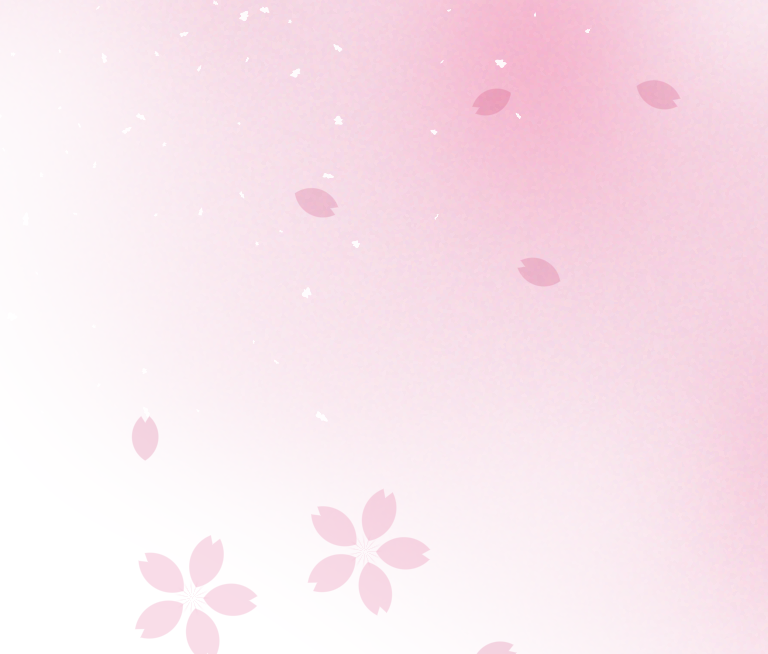
Reproduce this background procedurally as a Shadertoy shader.

```glsl
// Pale pink spring haze with grain, drifting petals, two blossoms and white flecks.

const vec3 HAZE_ABSORB = vec3(0.25, 1.0, 0.68);   // light removed by the cool haze
const vec3 GLOW_ABSORB = vec3(0.03, 1.0, 0.66);   // light removed by the warm glow
const vec3 PETAL_TINT = vec3(0.962, 0.85, 0.895);
const vec3 BLOSSOM_TINT = vec3(0.975, 0.865, 0.91);
const float HAZE_DEPTH = 0.155;
const float GRAIN_SCALE = 190.0;
const float GRAIN_DEPTH = 0.025;
const float PETAL_SIZE = 0.037;
const float BLOSSOM_PETAL_SIZE = 0.044;
const float BLOSSOM_TURN = -0.05;
const float FLECK_CELL = 0.075;
const float SECTOR = 1.2566371;                   // a fifth of a full turn

// x, y, heading of the notched tip, relative size
const vec4 PETALS[6] = vec4[6](
    vec4(0.751, 0.844, 3.58, 0.90), vec4(1.008, 0.855, -0.37, 1.0),
    vec4(0.485, 0.690, -0.40, 1.0), vec4(0.823, 0.584, 2.75, 0.98),
    vec4(0.222, 0.332, 1.57, 0.98), vec4(0.757, -0.003, 0.35, 1.0));
const vec2 BLOSSOMS[2] = vec2[2](vec2(0.558, 0.157), vec2(0.294, 0.086));

vec3 hash3(vec2 p) {
    vec3 q = fract(p.xyx * vec3(0.1031, 0.1030, 0.0973));
    q += dot(q, q.yxz + 33.33);
    return fract((q.xxy + q.yzz) * q.zyx);
}

vec2 rotate(vec2 p, float a) {
    float c = cos(a), s = sin(a);
    return vec2(c * p.x + s * p.y, c * p.y - s * p.x);
}

float blob(vec2 p, vec2 centre, vec2 radius) {
    vec2 q = (p - centre) / radius;
    return exp(-dot(q, q));
}

float cover(float d) {
    float w = 0.8 / iResolution.y;
    return 1.0 - smoothstep(-w, w, d);
}

// Lens along x with a wedge cut from its positive end
float petalDistance(vec2 p, float size) {
    float halfWidth = 0.56 * size;
    float arc = (size * size + halfWidth * halfWidth) / (2.0 * halfWidth);
    float lens = length(vec2(p.x, abs(p.y) + arc - halfWidth)) - arc;
    float notch = (p.x - 0.6 * size - 1.6 * abs(p.y)) * 0.53;
    return max(lens, notch);
}

// Random tint of the nearest cellular feature point
vec3 cellularGrain(vec2 p) {
    vec2 cell = floor(p);
    float nearest = 9.0;
    vec3 tint = vec3(0.5);
    for (int k = 0; k < 9; k++) {
        vec2 id = cell + vec2(k % 3 - 1, k / 3 - 1);
        vec3 h = hash3(id);
        float d = length(id + h.xy - p);
        if (d < nearest) { nearest = d; tint = hash3(id + 71.0); }
    }
    return tint - 0.5;
}

vec3 background(vec2 p) {
    float slope = 0.6 * p.x + 0.8 * p.y - 0.8;
    float haze = HAZE_DEPTH * smoothstep(-0.56, 0.26, slope);
    haze -= 0.060 * blob(p, vec2(0.06, 0.92), vec2(0.28, 0.28));
    haze += 0.020 * blob(p, vec2(0.34, 1.00), vec2(0.13, 0.12));
    haze += 0.020 * blob(p, vec2(0.40, 0.42), vec2(0.28, 0.18));
    haze -= 0.055 * blob(p, vec2(1.16, 1.00), vec2(0.16, 0.13));
    haze -= 0.020 * blob(p, vec2(0.90, 0.28), vec2(0.20, 0.16));
    float glow = 0.125 * blob(p, vec2(0.81, 0.93), vec2(0.18, 0.22));
    glow += 0.030 * blob(p, vec2(0.94, 0.71), vec2(0.26, 0.16));
    glow += 0.055 * blob(p, vec2(1.21, 0.30), vec2(0.14, 0.26));
    haze = max(haze, 0.0);
    float grain = GRAIN_DEPTH * smoothstep(0.0, 0.16, haze + glow);
    vec3 light = 1.0 - haze * HAZE_ABSORB - glow * GLOW_ABSORB;
    return light + grain * cellularGrain(p * GRAIN_SCALE);
}

float blossomPetals(vec2 p) {
    float a = atan(p.y, p.x) - BLOSSOM_TURN;
    a = mod(a + 0.5 * SECTOR, SECTOR) - 0.5 * SECTOR;
    vec2 q = length(p) * vec2(cos(a), sin(a));
    return cover(petalDistance(q - vec2(0.061, 0.0), BLOSSOM_PETAL_SIZE));
}

// Fine tinted rays around a blossom's heart
float stamens(vec2 p) {
    float r = length(p);
    float rays = smoothstep(0.2, 0.9, cos(15.0 * atan(p.y, p.x)));
    return rays * (1.0 - smoothstep(0.012, 0.030, r));
}

// Ragged flecks, thickest toward the upper left
float flecks(vec2 p, float seed) {
    vec2 grid = p / FLECK_CELL + seed * 0.37;
    vec2 id = floor(grid);
    vec3 h = hash3(id + seed * 19.0), shape = hash3(id + seed * 19.0 + 47.0);
    vec2 q = (grid - id - mix(vec2(0.22), vec2(0.78), h.xy)) * FLECK_CELL;
    q = rotate(q, 6.28 * shape.x) * vec2(1.0, 1.5);
    float a = atan(q.y, q.x);
    float ragged = 0.8 + 0.25 * sin(2.0 * a + 6.0 * h.x) + 0.15 * sin(5.0 * a);
    float radius = mix(0.0028, 0.0105, shape.y * shape.y);
    float chance = 0.46 * smoothstep(0.05, 0.75, p.y);
    chance *= 1.0 - smoothstep(0.35, 1.1, p.x + 0.5 * (1.0 - p.y));
    return cover(length(q) - radius * ragged) * step(h.z, chance);
}

void mainImage(out vec4 fragColor, in vec2 fragCoord) {
    vec2 p = fragCoord / iResolution.y;
    vec3 color = background(p);

    // Loose petals
    for (int i = 0; i < 6; i++) {
        vec2 q = rotate(p - PETALS[i].xy, PETALS[i].z);
        color *= mix(vec3(1.0), PETAL_TINT, cover(petalDistance(q, PETAL_SIZE * PETALS[i].w)));
    }
    // Blossoms
    for (int i = 0; i < 2; i++) {
        vec2 q = p - BLOSSOMS[i];
        color *= mix(vec3(1.0), BLOSSOM_TINT, blossomPetals(q));
        color *= mix(vec3(1.0), BLOSSOM_TINT, 0.35 * stamens(q));
    }
    // White flecks
    for (int i = 1; i < 3; i++) color = mix(color, vec3(1.0), 0.9 * flecks(p, float(i)));

    fragColor = vec4(clamp(color, 0.0, 1.0), 1.0);
}
```
